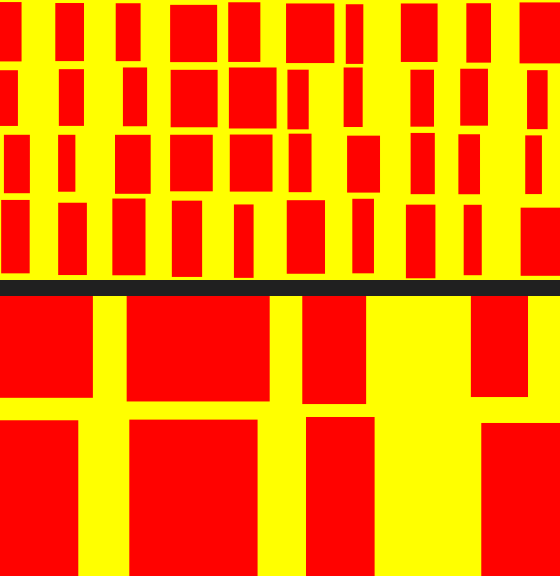
Top, the full canvas; bottom, a detail of the centre.
Write a WebGL 2 fragment shader that draws this pattern.

```glsl
#version 300 es
precision highp float;
// Uneven red upright blocks on yellow, ten across and four down.
// Each block is a box in a grid cell; hashes vary its width, shift and insets.
// The bottom row is taller, and the grid starts slightly left of the canvas.

uniform vec2 u_resolution;
out vec4 fragColor;

const vec3 YELLOW = vec3(1.0, 1.0, 0.0);
const vec3 RED = vec3(1.0, 0.008, 0.0);

const float COLUMN_PITCH = 0.1029;
const float GRID_START = -0.0075;
const float BOTTOM_ROW_HEIGHT = 0.3;
const float UPPER_ROWS = 3.0;

// Four independent values in 0..1 for one cell.
vec4 hash4(vec2 cell) {
    vec4 p = fract((cell.xyxy + 7.0) * vec4(0.1031, 0.1030, 0.0973, 0.1099));
    p += dot(p, p.wzxy + 33.33);
    return fract((p.xxyz + p.yzzw) * p.zywx);
}

// Antialiased coverage of the interval lo..hi, with pixel size px.
float span(float x, float lo, float hi, float px) {
    float enter = clamp((x - lo) / px + 0.5, 0.0, 1.0);
    float leave = clamp((hi - x) / px + 0.5, 0.0, 1.0);
    return enter * leave;
}

// Coverage of the block in one cell; local runs 0..1 over the cell.
float block(vec2 local, vec2 cell, vec2 px) {
    vec4 rnd = hash4(cell);

    // Narrow blocks are more common, and have more room to shift.
    float width = mix(0.28, 0.87, pow(rnd.x, 1.5));
    float left = 0.01 + 0.35 * (1.0 - width) * rnd.y;

    // Vertical insets, looser along the bottom row.
    bool bottomRow = cell.y < 0.5;
    float low = 0.02 + 0.06 * rnd.z;
    float high = bottomRow ? 0.03 + 0.15 * rnd.w * rnd.w : 0.03 + 0.05 * rnd.w;

    return span(local.x, left, left + width, px.x)
         * span(local.y, low, 1.0 - high, px.y);
}

void main() {
    vec2 uv = gl_FragCoord.xy / u_resolution;

    // Rows: one tall band at the bottom, equal bands above it.
    float upperHeight = (1.0 - BOTTOM_ROW_HEIGHT) / UPPER_ROWS;
    bool inBottom = uv.y < BOTTOM_ROW_HEIGHT;
    float rowHeight = inBottom ? BOTTOM_ROW_HEIGHT : upperHeight;
    float row = inBottom ? uv.y / BOTTOM_ROW_HEIGHT
                         : 1.0 + (uv.y - BOTTOM_ROW_HEIGHT) / upperHeight;

    vec2 grid = vec2((uv.x - GRID_START) / COLUMN_PITCH, row);
    vec2 px = 1.0 / (u_resolution * vec2(COLUMN_PITCH, rowHeight));

    float coverage = block(fract(grid), floor(grid), px);
    fragColor = vec4(mix(YELLOW, RED, coverage), 1.0);
}
```
